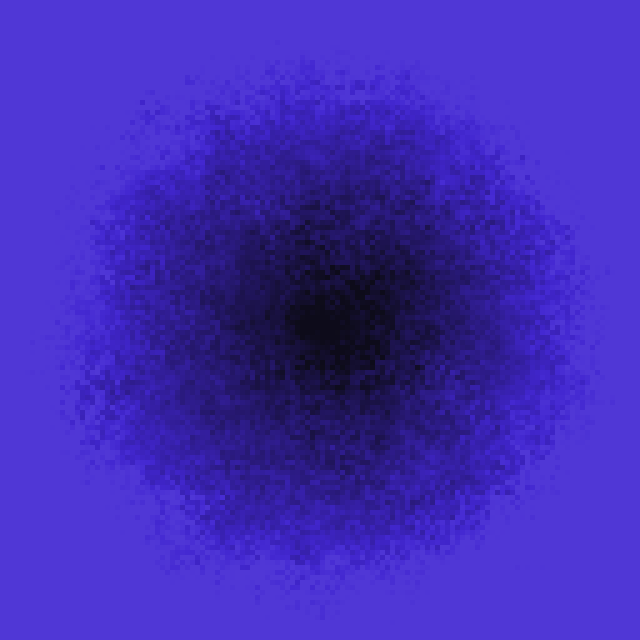
A WebGL 2 fragment shader for this background:

```glsl
#version 300 es
precision highp float;

uniform vec2 u_resolution;
out vec4 fragColor;

const float CELLS = 128.0;
const vec3 BACKDROP = vec3(0.314, 0.216, 0.84);
const vec3 RIM = vec3(0.257, 0.148, 0.82);
const vec3 CORE = vec3(0.052, 0.045, 0.1);

vec2 hash2(vec2 p) {
    vec3 q = fract(vec3(p.xyx) * vec3(0.1031, 0.1030, 0.0973));
    q += dot(q, q.yzx + 33.33);
    return fract((q.xx + q.yz) * q.zy);
}

float cornerSlope(vec2 cell, vec2 corner, vec2 f) {
    return dot(hash2(cell + corner) * 2.0 - 1.0, f - corner);
}

// Gradient noise, roughly -0.7 to 0.7
float gradientNoise(vec2 p) {
    vec2 i = floor(p);
    vec2 f = p - i;
    vec2 u = f * f * f * (f * (f * 6.0 - 15.0) + 10.0);
    float low = mix(cornerSlope(i, vec2(0, 0), f), cornerSlope(i, vec2(1, 0), f), u.x);
    float high = mix(cornerSlope(i, vec2(0, 1), f), cornerSlope(i, vec2(1, 1), f), u.x);
    return mix(low, high, u.y);
}

float fbm(vec2 p, int octaves) {
    float sum = 0.0;
    float amplitude = 1.0;
    for (int i = 0; i < octaves; i++) {
        sum += amplitude * gradientNoise(p);
        p = p * 2.03 + vec2(17.3, 9.1);
        amplitude *= 0.72;
    }
    return sum;
}

// Short strokes a few cells long, lying along both axes
vec2 streaks(vec2 q, float across, float along) {
    return vec2(gradientNoise(q * vec2(across, along) + 12.6),
                gradientNoise(q * vec2(along, across) + 83.1));
}

// Distance from the blob centre; the core sits slightly off the rim's centre
float blobDistance(vec2 p, vec2 centre, vec2 coreShift) {
    vec2 q = p - centre;
    float nearCore = 1.0 - smoothstep(0.0, 0.4, length(q));
    return length(q - coreShift * nearCore);
}

// Dark core to vivid rim, then out to the flat backdrop
vec3 blobColor(float d) {
    vec3 color = mix(CORE, RIM, clamp((d - 0.042) / 0.328, 0.0, 1.0));
    return mix(color, BACKDROP, smoothstep(0.35, 0.425, d));
}

vec3 shade(vec2 p) {
    vec2 cell = floor(p * CELLS);
    vec2 q = (cell + 0.5) / CELLS;
    // Clumpy displacement plus streaks and per-cell grain
    vec2 grain = hash2(cell + 211.0) - 0.5;
    vec2 clumps = vec2(fbm(q * 9.0 + 31.7, 4), fbm(q * 9.0 + 74.2, 4));
    float roughness = gradientNoise(q * 7.0 + 52.4) + 0.8;
    vec2 moved = q + 0.045 * clumps + 0.04 * streaks(q, 53.0, 23.0);
    moved += 0.095 * roughness * grain;
    float d = blobDistance(moved, vec2(0.01, -0.012), vec2(0.026, 0.01));
    d += 0.03 * fbm(q * 14.0 + 8.6, 3);
    return blobColor(d);
}

void main() {
    // Four samples per pixel soften cell borders at any canvas size
    vec3 color = vec3(0.0);
    for (int i = 0; i < 4; i++) {
        vec2 offset = vec2(i % 2, i / 2) * 0.5 - 0.25;
        vec2 p = gl_FragCoord.xy + offset - 0.5 * u_resolution;
        color += shade(p / min(u_resolution.x, u_resolution.y));
    }
    fragColor = vec4(color * 0.25, 1.0);
}
```
